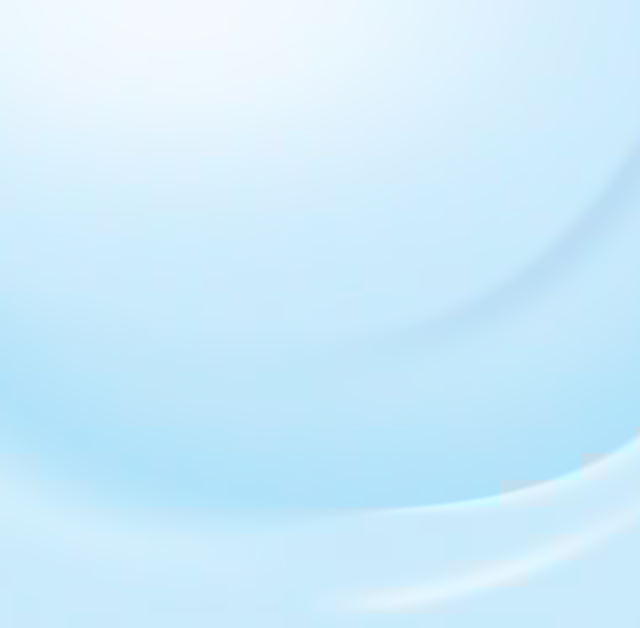
This background is drawn by a WebGL 1 fragment shader. Its source:

```glsl
precision highp float;

// A pale blue backdrop of sweeping translucent curves under a white glow.
// Each sweep is a quartic curve; its approximate signed distance drives
// soft shadows, a lit rim and a streak. Hue is held in faint square tiles.

uniform vec2 u_resolution;

const vec3 SKY    = vec3(0.785, 0.918, 0.988);
const vec3 VEIL   = vec3(0.755, 0.905, 0.978);
const vec3 SHADOW = vec3(0.705, 0.850, 0.950);
const vec3 DEEP   = vec3(0.680, 0.885, 0.980);
const vec3 FLOOR  = vec3(0.790, 0.920, 0.985);
const vec3 LIGHT  = vec3(0.935, 0.978, 0.998);
const vec3 GLOW   = vec3(0.980, 0.990, 1.000);

const vec2 TILE_SIZE   = vec2(0.0423, 0.0428);
const vec2 TILE_ORIGIN = vec2(0.019, 0.022);

// Signed distance to a curve with its low point at "base"; positive above.
// "bend" holds the quadratic, cubic and quartic coefficients.
float sweepDistance(vec2 p, vec2 base, vec3 bend) {
  float x = p.x - base.x;
  float height = base.y + x * x * (bend.x + x * (bend.y + x * bend.z));
  float slope = x * (2.0 * bend.x + x * (3.0 * bend.y + 4.0 * x * bend.z));
  return (p.y - height) / sqrt(1.0 + slope * slope);
}

// Bell-shaped ridge with separate widths above and below its crest.
float ridge(float d, float above, float below) {
  float t = d / (d > 0.0 ? above : below);
  return exp(-t * t);
}

// Elliptical falloff with a flattened middle.
float softGlow(vec2 p, vec2 centre, vec2 radius) {
  vec2 q = (p - centre) / radius;
  return exp(-pow(dot(q, q) + 0.0001, 1.3));
}

float luminance(vec3 c) {
  return dot(c, vec3(0.299, 0.587, 0.114));
}

float hash(vec2 cell) {
  return fract(sin(dot(cell, vec2(127.1, 311.7))) * 4375.85);
}

// Upper field: veil below the first sweep, with its shadow and reflected light.
vec3 upperField(vec2 p, float veilDist, float rimDist) {
  vec3 col = mix(SKY, VEIL, 1.0 - smoothstep(-0.06, 0.03, veilDist));
  float depth = mix(0.085, 0.115, smoothstep(0.1, 0.6, p.x));
  col = mix(col, DEEP, 0.82 * ridge(rimDist, depth, 0.14));
  float shade = ridge(veilDist + 0.014, 0.017, 0.042);
  col = mix(col, SHADOW, 0.75 * shade * smoothstep(0.35, 1.0, p.x));
  float bounce = ridge(veilDist + 0.085, 0.035, 0.055);
  return mix(col, SKY, 0.75 * bounce * smoothstep(0.45, 0.9, p.x));
}

// Lower field: a thin bright rim on the right and a pale haze on the left.
vec3 lowerField(vec2 p, float rimDist) {
  float rimWidth = mix(0.007, 0.028, smoothstep(0.6, 1.0, p.x));
  float rim = ridge(rimDist + 0.008, rimWidth, rimWidth);
  vec3 col = mix(FLOOR, LIGHT, 0.62 * rim * smoothstep(0.42, 0.75, p.x));
  float hazeDist = sweepDistance(p, vec2(0.45, 0.115), vec3(0.42, 0.0, 0.0));
  float haze = ridge(hazeDist, 0.05, 0.05);
  return mix(col, LIGHT, 0.22 * haze * (1.0 - smoothstep(0.2, 0.55, p.x)));
}

// The whole smooth backdrop at one point.
vec3 backdrop(vec2 p) {
  float veilDist = sweepDistance(p, vec2(0.45, 0.463), vec3(0.50, 0.517, 0.87));
  float rimDist = sweepDistance(p, vec2(0.58, 0.196), vec3(0.45, 0.264, 0.708));
  float streakDist = sweepDistance(p, vec2(0.50, 0.036), vec3(0.60, 0.0, 0.0));

  // The lower boundary is diffuse at the left and crisp at the right.
  float softness = mix(0.14, 0.009, smoothstep(0.1, 0.68, p.x));
  softness += 0.008 * smoothstep(0.75, 1.0, p.x);
  float below = 1.0 - smoothstep(-softness, 0.0, rimDist);
  vec3 col = mix(upperField(p, veilDist, rimDist), lowerField(p, rimDist), below);

  // Tapering streak near the bottom edge.
  float taper = smoothstep(0.45, 0.66, p.x) * (1.0 - 0.5 * smoothstep(0.8, 1.0, p.x));
  col = mix(col, LIGHT, 0.72 * taper * ridge(streakDist, 0.023, 0.016));

  // White glow from the upper left.
  float glow = softGlow(p, vec2(0.27, 1.02), vec2(0.56, 0.32));
  return mix(col, GLOW, 0.85 * glow);
}

void main() {
  vec2 p = gl_FragCoord.xy / u_resolution;
  vec3 col = backdrop(p);

  // Hold the hue constant across each tile while brightness stays smooth.
  vec2 cell = floor((p - TILE_ORIGIN) / TILE_SIZE);
  vec3 tile = backdrop((cell + 0.5) * TILE_SIZE + TILE_ORIGIN);
  vec3 tiled = tile + luminance(col) - luminance(tile);
  col = mix(col, tiled, 0.7);

  // Slight warm or cool drift from tile to tile.
  col += (hash(cell) - 0.5) * vec3(0.014, -0.007, 0.0);

  gl_FragColor = vec4(col, 1.0);
}
```
